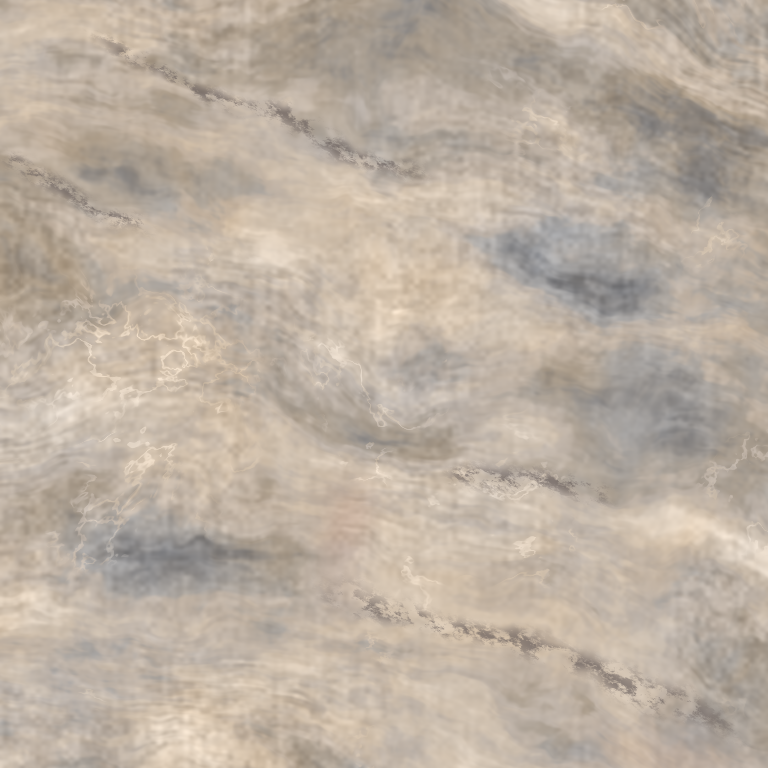
Reproduce this texture procedurally as a Shadertoy shader.

```glsl
// Weathered travertine: warped, sloping strata with pale veins and crumbling dark seams.

const vec3 DARK  = vec3(0.53, 0.515, 0.505);
const vec3 COOL  = vec3(0.665, 0.645, 0.625);
const vec3 BROWN = vec3(0.67, 0.62, 0.56);
const vec3 MID   = vec3(0.75, 0.70, 0.65);
const vec3 SAND  = vec3(0.81, 0.75, 0.68);
const vec3 PALE  = vec3(0.90, 0.84, 0.77);
const vec3 RUST  = vec3(0.70, 0.56, 0.49);
const vec3 CRUST = vec3(0.42, 0.38, 0.37);

const float BEND = 0.20;          // downward curve of the strata
const float WARP = 0.15;          // how far the strata wander
const float STRATA_GAIN = 1.0;
const float CLOUD_GAIN = 0.65;
const float FIBRE_GAIN = 0.065;
const float GRAIN_GAIN = 0.055;
const float SEAM_WIDTH = 0.012;

// Broad patches: centre, radii; and the tone each one adds
const int PATCHES = 9;
const vec4 PATCH[PATCHES] = vec4[](
    vec4(0.88, 0.37, 0.26, 0.05), vec4(0.92, 0.84, 0.22, 0.08),
    vec4(0.74, 0.62, 0.18, 0.05), vec4(0.08, 0.97, 0.16, 0.06),
    vec4(0.75, 0.06, 0.06, 0.06), vec4(0.16, 0.54, 0.14, 0.07),
    vec4(0.45, 0.96, 0.18, 0.07), vec4(0.42, 0.57, 0.14, 0.06),
    vec4(0.51, 0.61, 0.025, 0.022));
const float PATCH_TONE[PATCHES] = float[](
    -0.25, -0.20, -0.13, 0.22, -0.24, 0.13, -0.10, -0.08, 0.30);

// Dark seams: start and end points
const int SEAMS = 4;
const vec4 SEAM[SEAMS] = vec4[](
    vec4(0.12, 0.95, 0.56, 0.78), vec4(0.42, 0.25, 0.97, 0.085),
    vec4(0.00, 0.755, 0.20, 0.695), vec4(0.58, 0.405, 0.80, 0.37));

float hash(vec2 p) {
    vec3 q = fract(p.xyx * 0.1031);
    q += dot(q, q.yzx + 33.33);
    return fract((q.x + q.y) * q.z);
}

float noise(vec2 p) {
    vec2 i = floor(p), f = fract(p);
    f = f * f * (3.0 - 2.0 * f);
    return mix(mix(hash(i), hash(i + vec2(1, 0)), f.x),
               mix(hash(i + vec2(0, 1)), hash(i + vec2(1, 1)), f.x), f.y);
}

// Layered noise centred on zero; a higher gain is rougher
float fbm(vec2 p, float gain) {
    float sum = 0.0, amp = 1.0, total = 0.0;
    for (int i = 0; i < 5; i++) {
        sum += amp * (noise(p) - 0.5);
        total += amp;
        p = mat2(1.96, -0.40, 0.40, 1.96) * p + 17.3;
        amp *= gain;
    }
    return sum / total;
}

float blob(vec2 p, vec2 centre, vec2 radii) {
    vec2 d = (p - centre) / radii;
    return exp(-dot(d, d));
}

// Colour ramp from shadowed stone to pale calcite
vec3 stone(float tone, float warmth) {
    vec3 c = mix(DARK, mix(COOL, BROWN, warmth), smoothstep(0.08, 0.35, tone));
    c = mix(c, MID, smoothstep(0.35, 0.51, tone));
    c = mix(c, SAND, smoothstep(0.51, 0.66, tone));
    return mix(c, PALE, smoothstep(0.66, 0.90, tone));
}

void mainImage(out vec4 fragColor, in vec2 fragCoord) {
    vec2 uv = fragCoord / iResolution.xy;

    // Warped position and height measured across the strata
    vec2 drift = vec2(fbm(uv * 4.0 + 3.0, 0.48), fbm(uv * 4.0 + 41.0, 0.48));
    vec2 p = uv + WARP * drift;
    float height = p.y + BEND * p.x * p.x;

    // Layered tone
    float tone = 0.475 + STRATA_GAIN * fbm(vec2(p.x * 4.0, height * 13.0) + 27.0, 0.64)
               + CLOUD_GAIN * fbm(p * 9.0 + 60.0, 0.66);
    for (int i = 0; i < PATCHES; i++)
        tone += PATCH_TONE[i] * blob(p, PATCH[i].xy, PATCH[i].zw);

    // Sandy floor and the pale vein above it
    tone += 0.15 * (1.0 - smoothstep(0.255, 0.285, height));
    float vein = (height - 0.455) / 0.02;
    tone += 0.20 * exp(-vein * vein) * smoothstep(0.28, 0.42, uv.x);

    // Ragged calcite flakes, densest in the left cluster
    float ridge = abs(fbm(p * vec2(15.0, 19.0) + 90.0, 0.6));
    float flake = 1.0 - smoothstep(0.0, 0.04, ridge);
    float cluster = blob(uv, vec2(0.16, 0.54), vec2(0.14, 0.07));
    float sparse = smoothstep(0.04, 0.16, fbm(p * 6.0 + 300.0, 0.5));
    tone += flake * (0.20 * sparse + 0.38 * cluster);

    // Mineral tint
    float warmth = smoothstep(-0.13, 0.11, fbm(p * 4.5 + 120.0, 0.55)
                 + 0.2 * blob(p, vec2(0.95, 0.84), vec2(0.22, 0.12)));
    vec3 color = stone(tone, warmth);
    color += fbm(p * vec2(7.0, 11.0) + 150.0, 0.6) * vec3(0.06, 0.0, -0.08);
    float rust = blob(p, vec2(0.46, 0.32), vec2(0.035, 0.07))
               + 0.5 * blob(p, vec2(0.90, 0.04), vec2(0.10, 0.05));
    color = mix(color, RUST, 0.4 * rust);

    // Fine fibres along the beds, upright scratches and grain, stronger in rough areas
    float fibre = noise(vec2(p.x * 38.0, height * 135.0) + 400.0) - 0.5;
    float scratch = noise(vec2(uv.x * 120.0, uv.y * 22.0) + 5.0) - 0.5;
    float grain = noise(uv * vec2(140.0, 150.0) + 70.0) - 0.5;
    float rough = 0.55 + 0.9 * smoothstep(-0.1, 0.15, fbm(p * 5.0 + 500.0, 0.5));
    color += rough * (FIBRE_GAIN * fibre + GRAIN_GAIN * (grain + 0.7 * scratch));

    // Broken dark seams with a pale lip
    float crumbs = fbm(vec2(uv.x * 38.0, (uv.y + 0.3 * uv.x) * 60.0) + 200.0, 0.75);
    for (int i = 0; i < SEAMS; i++) {
        vec2 a = SEAM[i].xy, b = SEAM[i].zw;
        float along = (uv.x - a.x) / (b.x - a.x);
        float across = uv.y - mix(a.y, b.y, along) + 0.16 * drift.y;
        float ends = smoothstep(-0.05, 0.12, along) * (1.0 - smoothstep(0.85, 1.05, along));
        float core = across / SEAM_WIDTH, lip = (across - 0.024) / 0.012;
        color = mix(color, PALE, 0.25 * ends * exp(-lip * lip));
        color = mix(color, CRUST, 0.7 * ends * exp(-core * core) * smoothstep(-0.08, 0.14, crumbs));
    }
    fragColor = vec4(clamp(color, 0.0, 1.0), 1.0);
}
```
